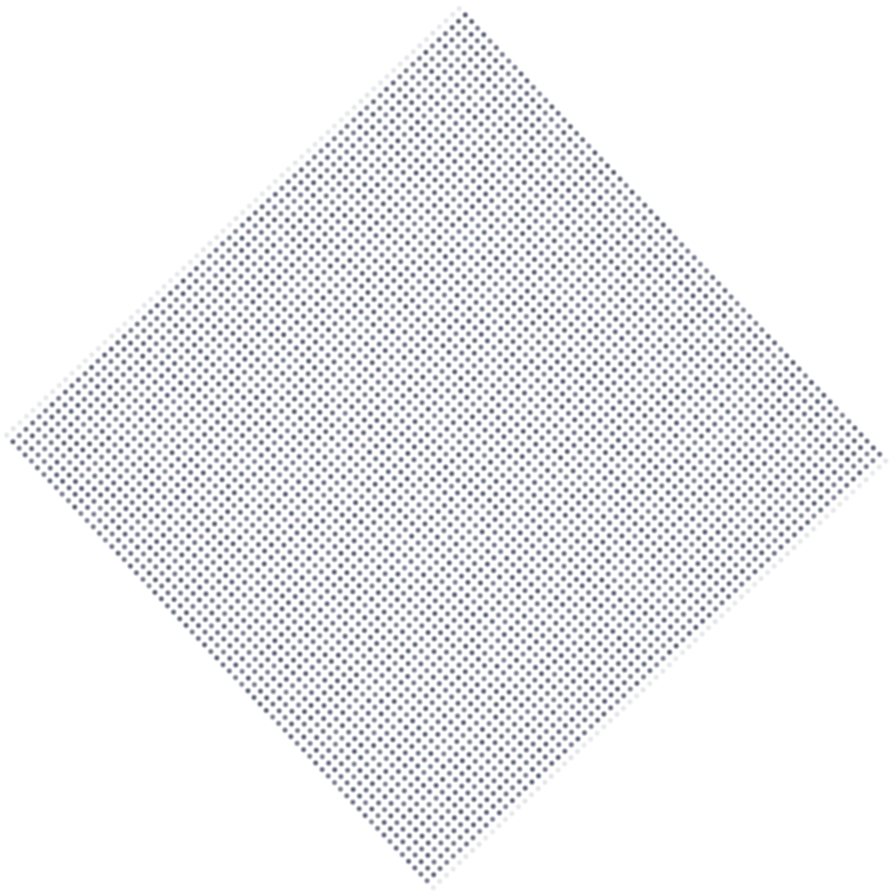
This pattern is drawn by a WebGL 1 fragment shader. Its source:

```glsl
precision highp float;
// A white ground carrying one tilted square filled with a grid of soft slate dots.
// The canvas is rotated into the square's axes and cut into cells, one dot each;
// a hash varies every dot a little. The border stays white, so the tile is seamless.

uniform vec2 u_resolution;

#define DOTS 70.0                     // dots along each side of the square
#define SIDE 0.704                    // side of the square, in canvas widths
#define CENTER vec2(0.498, 0.5)
#define TILT 0.756                    // rotation in radians
#define RADIUS 0.25                   // dot radius, in cells
#define SOFTNESS 0.46                 // width of the dot's blurred rim, in cells
#define JITTER 0.04                   // wander of the dot centre, in cells
#define WEAR 0.24                     // loss of ink in the palest dots
#define EDGE_INK 0.18                 // ink left in the two faded border rows
#define INK vec3(0.32, 0.34, 0.43)
#define PAPER vec3(1.0)

float hash(vec2 p) {
    vec3 q = fract(vec3(p.xyx) * 0.1031);
    q += dot(q, q.yzx + 33.33);
    return fract((q.x + q.y) * q.z);
}

vec2 rotateInto(vec2 p, float angle) {
    float c = cos(angle);
    float s = sin(angle);
    return vec2(c * p.x + s * p.y, c * p.y - s * p.x);
}

// 1 inside the square of cells, 0 outside
float insideGrid(vec2 cell) {
    vec2 inside = step(vec2(0.0), cell) * step(cell, vec2(DOTS - 1.0));
    return inside.x * inside.y;
}

// Ink coverage of the soft dot in one cell
float dotCoverage(vec2 local, vec2 cell, float pixel) {
    vec2 wander = vec2(hash(cell + 17.0), hash(cell + 91.0)) - 0.5;
    float rim = 0.5 * max(SOFTNESS, 1.5 * pixel);
    float distanceToCenter = length(local - 0.5 - JITTER * wander);
    return 1.0 - smoothstep(RADIUS - rim, RADIUS + rim, distanceToCenter);
}

// Uneven ink from dot to dot, paler along two opposite borders
float dotInk(vec2 cell) {
    float ink = 1.0 - WEAR * hash(cell + 5.0);
    float border = step(cell.y, 0.5) + step(DOTS - 1.5, cell.y);
    return ink * mix(1.0, EDGE_INK, border);
}

void main() {
    vec2 uv = gl_FragCoord.xy / u_resolution;
    vec2 grid = (rotateInto(uv - CENTER, TILT) / SIDE + 0.5) * DOTS;
    vec2 cell = floor(grid);
    float pixel = DOTS / (SIDE * min(u_resolution.x, u_resolution.y));

    float ink = dotCoverage(fract(grid), cell, pixel) * dotInk(cell) * insideGrid(cell);

    // Slight drift of hue between slate and violet
    vec3 tint = vec3(0.02, -0.01, 0.03) * (hash(cell + 43.0) - 0.5);
    gl_FragColor = vec4(mix(PAPER, INK + tint, ink), 1.0);
}
```
